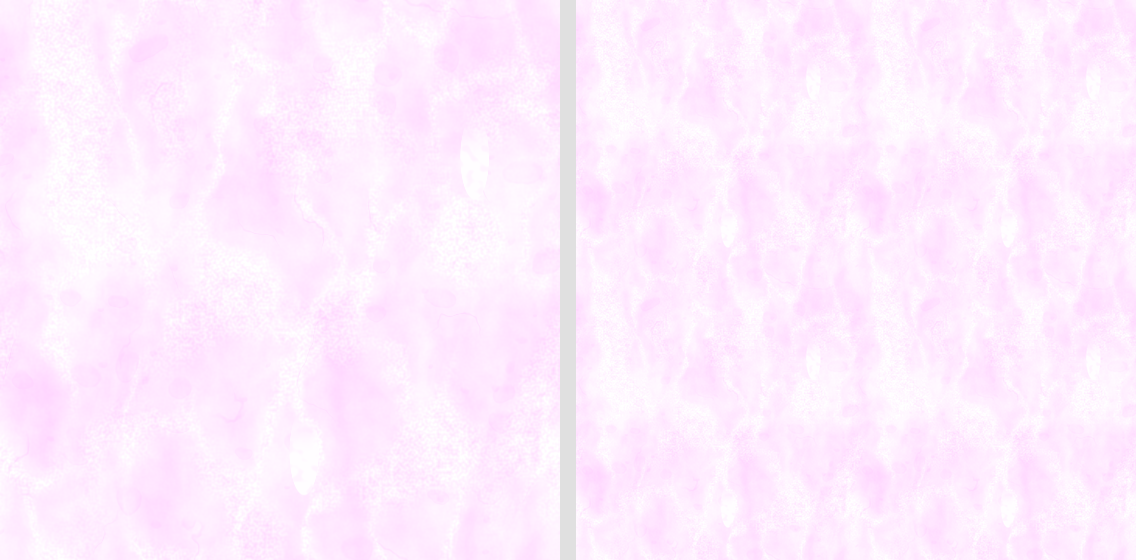
Left: one tile. Right: repeated 2 by 2.
Give the GLSL for this texture, as a WebGL 1 fragment shader.

```glsl
precision highp float;
uniform vec2 u_resolution;

// Random pair for a lattice cell, wrapped so that the tile repeats
vec2 hash2(vec2 cell, vec2 period, float seed) {
  vec2 c = floor(mod(cell + 0.5, period));
  vec2 k = vec2(dot(c, vec2(127.1, 311.7)), dot(c, vec2(269.5, 183.3)));
  return fract(sin(k + seed * 17.3 + 1.7) * 43758.5);
}

// Lattice coordinates, shifted per seed so that no lattice line meets the edge
vec2 lattice(vec2 uv, vec2 period, float seed) {
  return uv * period + 0.3 + 0.4 * fract(seed * vec2(0.37, 0.71));
}

float cornerSlope(vec2 cell, vec2 offset, vec2 period, float seed) {
  float angle = 6.28318 * hash2(cell, period, seed).x;
  return dot(vec2(cos(angle), sin(angle)), offset);
}

// Periodic gradient noise, about -0.7 to 0.7
float gradientNoise(vec2 uv, vec2 period, float seed) {
  vec2 p = lattice(uv, period, seed);
  vec2 i = floor(p);
  vec2 f = p - i;
  vec2 s = f * f * f * (f * (f * 6.0 - 15.0) + 10.0);
  vec2 e = vec2(1.0, 0.0);
  float low = mix(cornerSlope(i, f, period, seed),
                  cornerSlope(i + e.xy, f - e.xy, period, seed), s.x);
  float high = mix(cornerSlope(i + e.yx, f - e.yx, period, seed),
                   cornerSlope(i + e.xx, f - e.xx, period, seed), s.x);
  return mix(low, high, s.y);
}

float fbm(vec2 uv, vec2 period, float seed) {
  float sum = 0.0;
  float amplitude = 0.5;
  for (int i = 0; i < 5; i++) {
    sum += amplitude * gradientNoise(uv, period, seed + float(i));
    period *= 2.0;
    amplitude *= 0.5;
  }
  return sum;
}

// Gap between the two nearest cell centres: zero on the borders
float cellEdge(vec2 uv, vec2 count, float seed) {
  vec2 p = lattice(uv, count, seed);
  vec2 base = floor(p);
  float nearest = 9.0;
  float second = 9.0;
  for (int y = -1; y <= 1; y++) {
    for (int x = -1; x <= 1; x++) {
      vec2 cell = base + vec2(float(x), float(y));
      float d = length(cell + 0.1 + 0.8 * hash2(cell, count, seed) - p);
      second = min(second, max(nearest, d));
      nearest = min(nearest, d);
    }
  }
  return second - nearest;
}

// Scattered ovals that fade out towards their upper end
float ovals(vec2 uv, vec2 count, vec2 radii, float share, float soft, float seed) {
  vec2 p = lattice(uv, count, seed);
  vec2 base = floor(p);
  float cover = 0.0;
  for (int y = -1; y <= 1; y++) {
    for (int x = -1; x <= 1; x++) {
      vec2 cell = base + vec2(float(x), float(y));
      vec2 centre = cell + 0.2 + 0.6 * hash2(cell, count, seed);
      vec2 dice = hash2(cell, count, seed + 5.0);
      vec2 d = (p - centre) / count / (radii * (0.6 + 0.6 * dice.y));
      float shape = 1.0 - smoothstep(1.0 - soft, 1.0, length(d));
      shape *= 1.0 - smoothstep(-0.1, 1.0, d.y);
      cover = max(cover, shape * step(dice.x, share));
    }
  }
  return cover;
}

void main() {
  vec2 uv = gl_FragCoord.xy / u_resolution;
  vec2 warp = vec2(fbm(uv, vec2(5.0, 4.0), 1.0), fbm(uv, vec2(5.0, 4.0), 11.0));
  vec2 bent = uv + 0.15 * warp;
  vec2 ruffled = uv + 0.06 * warp;

  // Broad upright pink clouds with finer mottling
  float clouds = fbm(ruffled, vec2(6.0, 3.0), 21.0);
  float streaks = fbm(ruffled, vec2(13.0, 5.0), 31.0);
  float mottle = fbm(ruffled, vec2(24.0, 20.0), 36.0);
  float green = 0.914 + 0.16 * clouds + 0.06 * streaks + 0.065 * mottle;

  // Soft pale veins between tall cells, bright in places
  float edge = cellEdge(bent, vec2(7.0, 3.0), 3.0);
  float strength = smoothstep(-0.4, 0.2, gradientNoise(uv, vec2(6.0, 5.0), 41.0));
  float fray = 0.22 * fbm(uv, vec2(30.0, 24.0), 46.0);
  float halo = exp(-4.5 * edge) * mix(0.4, 1.0, strength);
  float core = strength * (1.0 - smoothstep(0.0, 0.24, edge + fray));
  green += 0.034 * halo + 0.026 * core;

  // Pale patches, then a stippled grain in all pale parts
  float patches = smoothstep(0.03, 0.3, gradientNoise(bent, vec2(7.0, 5.0), 51.0));
  green += 0.016 * patches;
  green = min(green, 0.966 + 0.35 * max(green - 0.966, 0.0));
  float worms = gradientNoise(ruffled, vec2(64.0), 56.0);
  float stipple = gradientNoise(uv, vec2(180.0), 61.0);
  float grainy = 0.16 + 0.84 * max(patches, core);
  green += grainy * (0.045 * worms + 0.075 * stipple);

  // Soft blots with darker rims, large and small
  float blots = ovals(ruffled, vec2(9.0), vec2(0.027, 0.023), 0.45, 0.25, 71.0);
  float flecks = ovals(ruffled, vec2(22.0), vec2(0.01, 0.009), 0.2, 0.5, 76.0);
  green -= 0.02 * blots + 0.07 * blots * (1.0 - blots) + 0.03 * flecks;

  // Fine broken contour lines
  float contour = abs(gradientNoise(bent, vec2(6.0, 4.0), 81.0));
  float broken = smoothstep(0.0, 0.3, gradientNoise(uv, vec2(7.0), 86.0));
  green -= 0.042 * broken * (1.0 - smoothstep(0.0, 0.016, contour));

  // White drops with faint spots
  float drops = ovals(uv, vec2(2.0, 1.0), vec2(0.034, 0.1), 1.0, 0.05, 91.0);
  float spots = smoothstep(0.05, 0.4, gradientNoise(uv, vec2(56.0), 96.0));
  green = mix(green, 0.993 - 0.035 * spots, drops);

  gl_FragColor = vec4(1.0, clamp(green, 0.84, 1.0), 1.0, 1.0);
}
```
